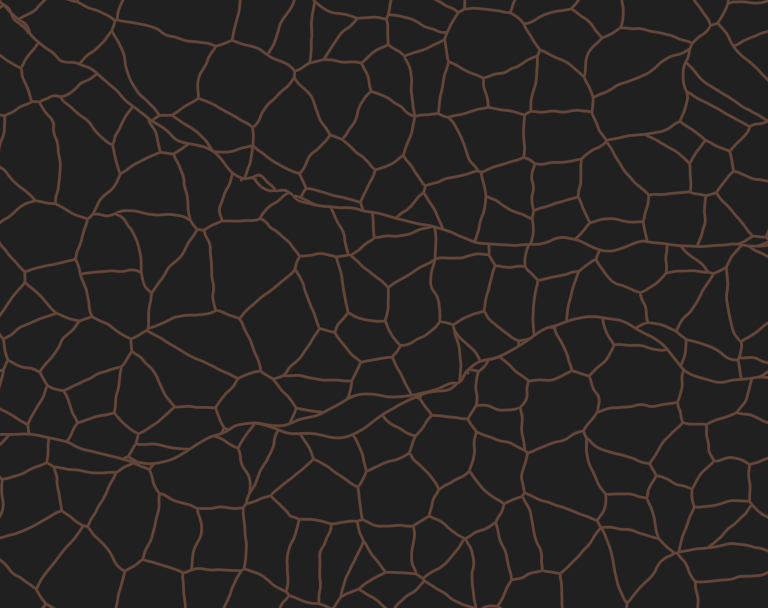
Give the GLSL for this pattern, as a WebGL 1 fragment shader.

```glsl
precision highp float;
// Dark map of irregular districts with thin brown borders and two ragged rivers.

uniform vec2 u_resolution;

#define CELLS 12.4         // grid cells per canvas height
#define DROP 0.22          // share of removed sites, gives larger districts
#define LINE 0.0023        // half width of a border
#define BEND 0.036         // broad bending of borders
#define WOBBLE 0.010       // small bending of borders
#define RAGGED 0.014       // fine wiggle along the rivers
#define BEADS 0.026        // width of the small loops in the rivers
#define DOT_GRID 0.017     // spacing of islets
#define GROUND vec3(0.126, 0.126, 0.126)
#define BORDER vec3(0.395, 0.275, 0.225)

vec2 hash2(vec2 p) {
  vec3 a = fract(p.xyx * vec3(0.1031, 0.1030, 0.0973));
  a += dot(a, a.yzx + 33.33);
  return fract((a.xx + a.yz) * a.zy);
}

// Smooth value noise, two independent channels in 0..1
vec2 noise2(vec2 p) {
  vec2 i = floor(p), f = fract(p);
  f = f * f * f * (f * (f * 6.0 - 15.0) + 10.0);
  return mix(mix(hash2(i), hash2(i + vec2(1, 0)), f.x),
             mix(hash2(i + vec2(0, 1)), hash2(i + vec2(1, 1)), f.x), f.y);
}

vec2 warp(vec2 p) {
  return p + BEND * (noise2(p * 8.0 + 3.0) - 0.5)
           + WOBBLE * (noise2(p * 24.0 + 50.0) - 0.5)
           + 0.3 * WOBBLE * (noise2(p * 55.0 + 90.0) - 0.5);
}

// Site of a grid cell; removed sites are moved far away
vec2 site(vec2 cell) {
  vec2 gone = hash2(cell + 71.0);
  return gone.x < DROP ? vec2(50.0) : hash2(cell);
}

// Distance to the nearest Voronoi edge (x) and its normal (yz)
vec3 voronoiEdge(vec2 q) {
  vec2 base = floor(q), f = fract(q), nearest = vec2(9.0);
  for (int j = -2; j <= 2; j++)
    for (int i = -2; i <= 2; i++) {
      vec2 g = vec2(i, j);
      vec2 r = g + site(base + g) - f;
      if (dot(r, r) < dot(nearest, nearest)) nearest = r;
    }
  vec3 edge = vec3(9.0, 1.0, 0.0);
  for (int j = -3; j <= 3; j++)
    for (int i = -3; i <= 3; i++) {
      vec2 g = vec2(i, j);
      vec2 r = g + site(base + g) - f;
      vec2 gap = r - nearest;
      if (dot(gap, gap) > 0.0001) {
        vec2 n = normalize(gap);
        float d = dot(0.5 * (r + nearest), n);
        if (d < edge.x) edge = vec3(d, n);
      }
    }
  return edge;
}

float roughness(vec2 p) {
  return smoothstep(0.38, 0.62, noise2(p * 3.6 + 21.0).x);
}

// Signed offset from the middle of a river (x) and its half width (y)
vec2 river(vec2 p, float lower) {
  float rough = roughness(p);
  vec2 w = p + 0.09 * (noise2(p * 5.0 + 11.0) - 0.5)
             + RAGGED * (0.3 + rough) * (noise2(p * 38.0) - 0.5)
             + 0.022 * (noise2(p * 15.0 + 7.0) - 0.5);
  float upperCourse = 0.60 + 0.5 * exp(-4.5 * w.x);
  float lowerCourse = 0.23 + 0.19 * w.x + 0.06 * cos(7.5 * (w.x - 0.85));
  float across = (p.x - 0.57) / 0.065;
  float lake = lower * 0.05 * exp(-across * across);
  float beads = BEADS * rough * max(noise2(p * 30.0 + 40.0).y - 0.45, 0.0);
  return vec2(w.y - mix(upperCourse, lowerCourse, lower), beads + lake);
}

// Signed distance to the bank, negative on water
float bank(vec2 p, float lower, vec2 here) {
  float e = 0.0008, side = here.x < 0.0 ? -1.0 : 1.0;
  vec2 rx = river(p + vec2(e, 0.0), lower), ry = river(p + vec2(0.0, e), lower);
  float g = side * here.x - here.y;
  vec2 slope = vec2(side * rx.x - rx.y - g, side * ry.x - ry.y - g) / e;
  return g / max(length(slope), 0.5);
}

// Distance to the islets scattered along a river
float islets(vec2 p, float lower) {
  vec2 cell = floor(p / DOT_GRID);
  vec2 centre = (cell + 0.25 + 0.5 * hash2(cell + 5.0)) * DOT_GRID;
  bool shown = abs(river(centre, lower).x) < 0.006 && roughness(centre) > 0.4;
  return shown ? length(p - centre) : 1.0;
}

void main() {
  vec2 p = gl_FragCoord.xy / u_resolution.y;
  vec2 upper = river(p, 0.0), lower = river(p, 1.0);
  float upperBank = bank(p, 0.0, upper), lowerBank = bank(p, 1.0, lower);

  // Each land between the rivers has its own districts
  float land = step(0.0, upper.x) + 2.0 * step(0.0, lower.x);
  vec2 q = warp(p);
  vec3 edge = voronoiEdge(q * CELLS + land * vec2(37.0, 19.0));

  // Undo the stretch of the warp so that borders keep an even width
  float e = 0.001;
  vec2 stretch = vec2(dot(warp(p + vec2(e, 0.0)) - q, edge.yz),
                      dot(warp(p + vec2(0.0, e)) - q, edge.yz)) / e;
  float d = edge.x / CELLS / max(length(stretch), 0.3);
  if (min(upperBank, lowerBank) < 0.0) d = 1.0;

  d = min(d, min(abs(upperBank), abs(lowerBank)));
  d = min(d, min(islets(p, 0.0), islets(p, 1.0)));
  float soft = 0.75 / u_resolution.y;
  float ink = 1.0 - smoothstep(LINE - soft, LINE + soft, d);
  gl_FragColor = vec4(mix(GROUND, BORDER, ink), 1.0);
}
```
